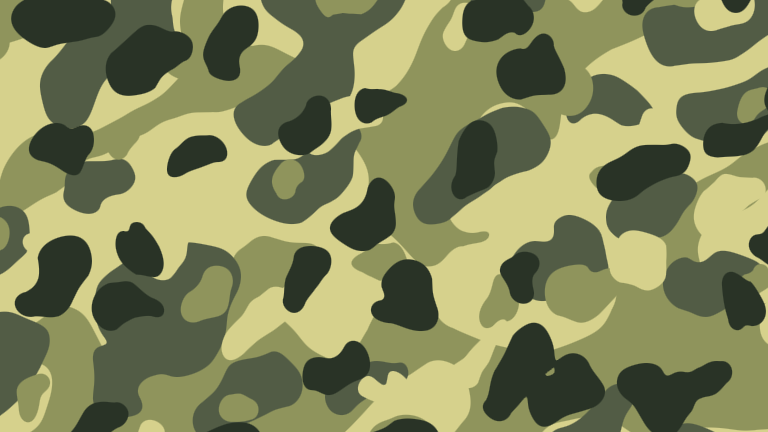
A Shadertoy shader for this pattern:

```glsl
const vec3 SAND   = vec3(0.84, 0.82, 0.55);
const vec3 OLIVE  = vec3(0.56, 0.58, 0.36);
const vec3 MOSS   = vec3(0.32, 0.36, 0.27);
const vec3 FOREST = vec3(0.16, 0.20, 0.15);

const float LEAN   = 0.55;               // main direction of the blobs, radians
const float SPREAD = 1.3;                // variation of that direction
const float BEND   = 1.7;                // how far a blob curls
const float JITTER = 0.7;                // scatter inside a cell
const vec2  SIZES  = vec2(0.6, 1.35);    // smallest and largest blob scale
const vec2  TAPER  = vec2(0.6, 1.4);     // end radius relative to the middle
const float BLEND  = 0.5;                // softness of joins, in radii
const vec2  WARP_FREQ = vec2(6.5, 13.0); // coarse and fine outline waves
const vec2  WARP_AMP  = vec2(0.055, 0.016);

vec3 hash3(vec2 p) {
    vec3 q = vec3(dot(p, vec2(127.1, 311.7)),
                  dot(p, vec2(269.5, 183.3)),
                  dot(p, vec2(419.2, 371.9)));
    return fract(sin(q) * 43758.55);
}

// Smooth two-channel value noise, centred on zero
vec2 noise2(vec2 p) {
    vec2 i = floor(p), f = fract(p);
    f = f * f * f * (f * (f * 6.0 - 15.0) + 10.0);
    vec2 low  = mix(hash3(i).xy, hash3(i + vec2(1, 0)).xy, f.x);
    vec2 high = mix(hash3(i + vec2(0, 1)).xy, hash3(i + vec2(1, 1)).xy, f.x);
    return mix(low, high, f.y) - 0.5;
}

vec2 direction(float angle) {
    return vec2(cos(angle), sin(angle));
}

float smoothMin(float a, float b, float k) {
    float h = max(k - abs(a - b), 0.0) / k;
    return min(a, b) - h * h * k * 0.25;
}

// Distance to a tapered limb from the origin to tip
float limb(vec2 p, vec2 tip, float rootRadius, float tipRadius) {
    float t = clamp(dot(p, tip) / dot(tip, tip), 0.0, 1.0);
    return length(p - tip * t) - mix(rootRadius, tipRadius, t);
}

// Distance to a field of bent, two-limbed blobs scattered on a jittered grid
float blobs(vec2 p, float cell, float radius, float reach, float seed) {
    p += WARP_AMP.x * noise2(p * WARP_FREQ.x + seed * 7.3);
    p += WARP_AMP.y * noise2(p * WARP_FREQ.y + seed * 3.9);
    vec2 grid = p / cell + seed * vec2(5.37, 3.71);
    vec2 base = floor(grid);
    float k = BLEND * radius;
    float d = 10.0;
    for (int j = -1; j <= 1; j++)
    for (int i = -1; i <= 1; i++) {
        vec2 id = base + vec2(i, j);
        vec3 place = hash3(id + seed * 17.0);
        vec3 shape = hash3(id + seed * 17.0 + 53.7);
        vec2 q = (grid - id - 0.5 - JITTER * (place.xy - 0.5)) * cell;
        float size = mix(SIZES.x, SIZES.y, place.z);
        float angle = SPREAD * (shape.x - 0.5);
        float bend = BEND * (shape.y - 0.5);
        float r = radius * size;
        vec2 head =  reach * size * direction(angle + bend);
        vec2 tail = -reach * size * direction(angle - bend);
        float a = limb(q, head, r, r * mix(TAPER.x, TAPER.y, shape.z));
        float b = limb(q, tail, r, r * mix(TAPER.y, TAPER.x, shape.z));
        d = smoothMin(d, smoothMin(a, b, k), k);
    }
    return d;
}

// Antialiased fill of the inside of a distance field
vec3 paint(vec3 under, vec3 ink, float d) {
    return mix(under, ink, clamp(0.5 - d / max(fwidth(d), 1e-5), 0.0, 1.0));
}

void mainImage(out vec4 fragColor, in vec2 fragCoord) {
    vec2 p = fragCoord / iResolution.y;

    // Turn the grid so that its x axis follows the lean
    float c = cos(LEAN), s = sin(LEAN);
    p = vec2(c * p.x + s * p.y, c * p.y - s * p.x);

    // Broad patches: cell size, radius, reach, seed
    vec3 color = OLIVE;
    color = paint(color, SAND, blobs(p, 0.42, 0.105, 0.175, 1.0));
    color = paint(color, MOSS, blobs(p, 0.33, 0.060, 0.100, 2.0));

    // Small accents, then the darkest blobs on top
    color = paint(color, OLIVE,  blobs(p, 0.36, 0.038, 0.040, 3.0));
    color = paint(color, SAND,   blobs(p, 0.34, 0.030, 0.060, 4.0));
    color = paint(color, FOREST, blobs(p, 0.27, 0.040, 0.050, 5.0));

    fragColor = vec4(color, 1.0);
}
```
